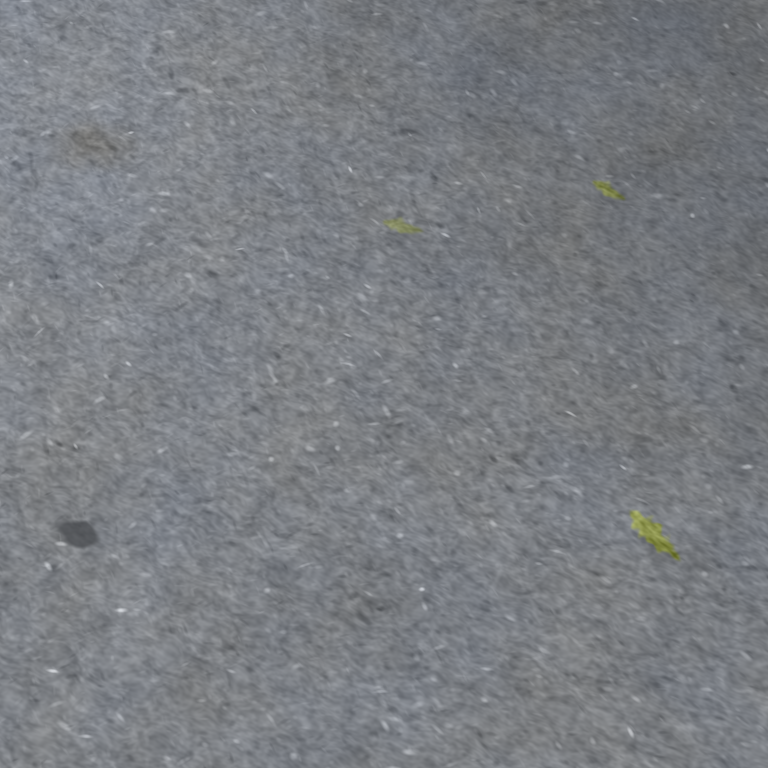
Give the GLSL for this texture, as a Shadertoy shader.

```glsl
// Worn grey asphalt seen at a slant: layered, stretched gradient noise makes the
// grain, jittered cells scatter pale flakes and dark pits that lean down to the
// right, and a few stains and fallen leaves lie on top under uneven light.

const vec3 ASPHALT = vec3(0.478, 0.490, 0.507);
const vec3 LEAF_GREEN = vec3(0.54, 0.57, 0.25);
const vec3 EARTH = vec3(0.42, 0.40, 0.36);
const vec3 STAIN = vec3(0.31, 0.32, 0.335);

vec2 hash2(vec2 p) {
    vec3 q = fract(p.xyx * vec3(0.1031, 0.1030, 0.0973));
    q += dot(q, q.yzx + 33.33);
    return fract((q.xx + q.yz) * q.zy);
}

vec2 rotate(vec2 p, float angle) {
    float c = cos(angle), s = sin(angle);
    return vec2(c * p.x - s * p.y, s * p.x + c * p.y);
}

vec2 gradientAt(vec2 cell) {
    float angle = 6.2832 * hash2(cell + 200.0).x;
    return vec2(cos(angle), sin(angle));
}

// Gradient noise, roughly -0.7 to 0.7
float noise(vec2 p) {
    vec2 i = floor(p), f = p - i;
    vec2 u = f * f * f * (f * (f * 6.0 - 15.0) + 10.0);
    vec2 e = vec2(1.0, 0.0);
    float low = mix(dot(gradientAt(i), f), dot(gradientAt(i + e), f - e), u.x);
    float high = mix(dot(gradientAt(i + e.yx), f - e.yx),
                     dot(gradientAt(i + 1.0), f - 1.0), u.x);
    return mix(low, high, u.y);
}

// Soft elongated spot: 1 in the middle, 0 outside its radii
float spot(vec2 p, vec2 radii, float softness) {
    return 1.0 - smoothstep(1.0 - softness, 1.0, length(p / radii));
}

// Scattered flakes; density is the share of cells that hold one
float flakes(vec2 p, float cells, float density, float lean, float spread, float seed) {
    vec2 q = p * cells, home = floor(q);
    float sum = 0.0;
    for (int y = -1; y <= 1; y++)
    for (int x = -1; x <= 1; x++) {
        vec2 cell = home + vec2(x, y);
        vec2 place = hash2(cell + seed);
        vec2 kind = hash2(cell + seed + 71.0);
        vec2 form = hash2(cell + seed + 143.0);
        vec2 d = rotate(q - cell - place, -lean - spread * (form.x - 0.5));
        d.y += 0.25 * d.x * d.x * (form.y - 0.5);
        vec2 radii = vec2(mix(0.35, 0.85, form.y), mix(0.16, 0.36, kind.y));
        sum += step(kind.x, density) * mix(0.4, 1.0, place.y) * spot(d, radii, 0.85);
    }
    return sum;
}

// Leaf blade, pointed at both ends, with a ragged outline
float leaf(vec2 p, float halfLength, float halfWidth) {
    float t = clamp(p.x / halfLength, -1.0, 1.0);
    float width = halfWidth * (1.0 - t * t) * (1.0 - 0.35 * t);
    width *= 1.0 + 0.9 * noise(p * 85.0 + 4.0);
    return (1.0 - smoothstep(-0.004, 0.003, abs(p.y) - width))
         * (1.0 - smoothstep(0.8, 1.0, abs(t)));
}

void mainImage(out vec4 fragColor, in vec2 fragCoord) {
    vec2 uv = fragCoord / iResolution.xy;

    // Ground plane: features shrink gently toward the top
    vec2 ground = vec2((uv.x - 0.5) * (1.0 + 0.4 * uv.y), uv.y + 0.25 * uv.y * uv.y);
    vec2 wobble = vec2(noise(ground * 22.0), noise(ground * 22.0 + 31.0));
    vec2 along = rotate(ground + 0.008 * wobble, 0.42) * vec2(0.55, 1.0);

    // Uneven light: pale upper left, dim upper right
    float dimCorner = smoothstep(0.95, 1.95, uv.x + uv.y);
    float paleSide = (1.0 - smoothstep(0.0, 0.65, uv.x)) * smoothstep(0.1, 1.0, uv.y);
    float shade = 0.008 - 0.022 * (uv.x - 0.5) + 0.038 * paleSide - 0.065 * dimCorner;

    // Grain from broad blotches to fine grit
    float blotch = noise(ground * 7.0 + 5.0);
    float grain = 0.045 * noise(along * 26.0) + 0.075 * noise(along * 60.0 + 9.0)
                + 0.085 * noise(along * 115.0 + 17.0) + 0.055 * noise(along * 210.0 + 40.0);

    // Flakes and pits, more aligned toward the right
    float lean = mix(-0.25, -0.55, uv.x), spread = mix(2.4, 0.8, uv.x);
    float grit = 0.050 * flakes(ground, 74.0, 0.42, lean, spread, 3.0)
               - 0.058 * flakes(ground, 64.0, 0.36, lean, spread, 27.0);
    float chips = 0.15 * flakes(ground, 52.0, 0.07, lean, spread, 51.0)
                + 0.27 * flakes(ground, 60.0, 0.010, lean, 1.6, 90.0);
    float pitZone = smoothstep(-0.15, 0.4, noise(ground * 6.0 + 60.0));
    float pits = 0.13 * pitZone * flakes(ground, 36.0, 0.22, lean, spread, 115.0);

    float contrast = 1.0 - 0.35 * dimCorner;
    vec3 color = ASPHALT + shade + 0.035 * blotch + contrast * (grain + grit + chips - pits);

    // Faint blue and brown tints
    float tint = noise(ground * 5.0 + 80.0) + 0.5 * noise(ground * 17.0 + 12.0);
    color += vec3(-0.012, -0.002, 0.018) * (tint + 0.5 * paleSide);

    // Earthy patch and dark damp spot
    vec2 ragged = 0.012 * vec2(noise(uv * 38.0), noise(uv * 38.0 + 15.0));
    float earthy = spot(uv - vec2(0.12, 0.81) + ragged, vec2(0.07, 0.045), 0.9);
    color = mix(color, EARTH + grain, 0.45 * earthy);
    vec2 damp = rotate(uv - vec2(0.102, 0.305) + ragged, 0.3);
    color = mix(color, STAIN + 0.3 * grain, 0.85 * spot(damp, vec2(0.034, 0.022), 0.35));

    // Leaves: position, half length, strength
    vec4 leaves[3] = vec4[3](vec4(0.853, 0.302, 0.050, 0.85),
                             vec4(0.793, 0.752, 0.027, 0.70),
                             vec4(0.525, 0.705, 0.030, 0.50));
    for (int i = 0; i < 3; i++) {
        vec4 l = leaves[i];
        vec2 d = rotate(uv - l.xy, 0.78 - 0.27 * float(i));
        float shadow = spot(d + vec2(-0.008, 0.011), l.z * vec2(1.0, 0.35), 0.9);
        float vein = 1.0 - smoothstep(0.0, 0.003, abs(d.y));
        vec3 blade = LEAF_GREEN - 1.8 * d.x + 1.6 * grain - 0.05 * vein;
        color = mix(color, color * 0.8, 0.6 * shadow);
        color = mix(color, blade, l.w * leaf(d, l.z, 0.25 * l.z));
    }

    fragColor = vec4(clamp(color, 0.0, 1.0), 1.0);
}
```
